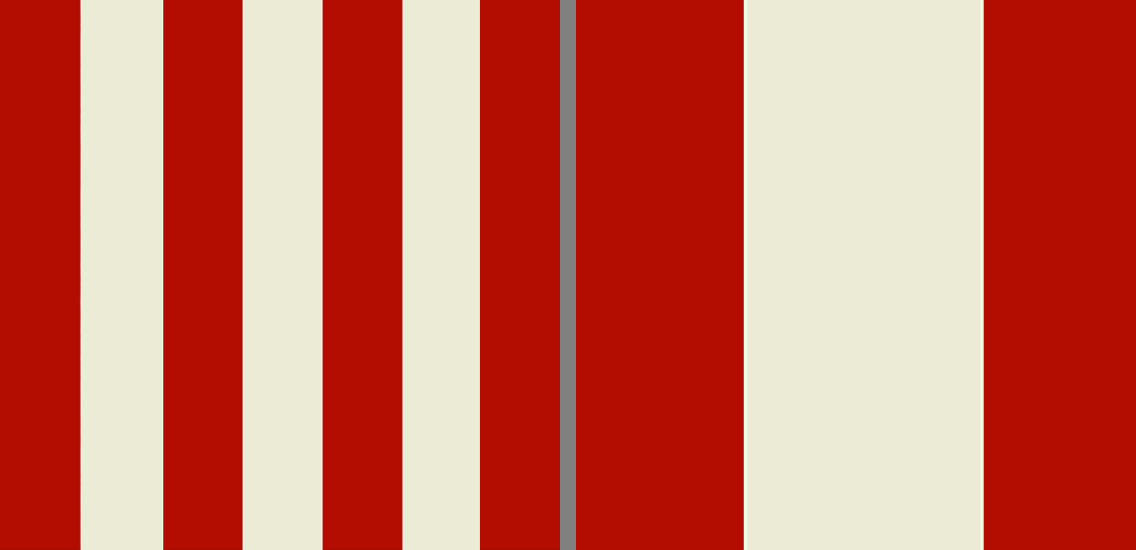
Left: the whole. Right: its middle third, enlarged.
A Shadertoy shader for this pattern:

```glsl
// Three cream vertical stripes on a red ground, slightly uneven in width.
// Each stripe is a 1D distance to its centre line, with a pale rim inside
// its edges; a hashed noise along the height frays the first left edge.

const vec3 RED   = vec3(0.70, 0.05, 0.00);
const vec3 CREAM = vec3(0.92, 0.92, 0.84);
const vec3 RIM   = vec3(0.94, 0.99, 0.91);
const vec3 PINK  = vec3(0.80, 0.44, 0.38);

const int   STRIPES   = 3;
const float PITCH     = 0.285;
const float RIM_WIDTH = 0.002;

float hash(float n) {
    return fract(sin(n * 127.1) * 43758.5453);
}

float valueNoise(float t) {
    float cell = floor(t);
    return mix(hash(cell), hash(cell + 1.0), smoothstep(0.0, 1.0, t - cell));
}

// Coverage of the region where the signed distance is negative
float coverage(float dist, float pixel) {
    return clamp(0.5 - dist / pixel, 0.0, 1.0);
}

// Small drift in spacing: the middle stripe sits a little to the right
float stripeCentre(float index) {
    return 0.2178 + PITCH * index + 0.0018 * index * (2.0 - index);
}

// Stripes narrow slightly from left to right
float stripeHalfWidth(float index) {
    return 0.0737 - 0.0023 * index;
}

vec3 paintStripe(vec3 ground, float x, float centre, float halfWidth, float pixel) {
    float dist = abs(x - centre) - halfWidth;
    vec3 cloth = mix(RIM, CREAM, coverage(dist + RIM_WIDTH, pixel));
    return mix(ground, cloth, coverage(dist, pixel));
}

// Broken pinkish line just outside an edge
vec3 paintFringe(vec3 ground, vec2 p, float edge, float pixel) {
    float wear = 0.35 + 0.35 * valueNoise(p.y * 45.0) + 0.3 * valueNoise(p.y * 160.0);
    float line = coverage(abs(p.x - edge + 0.0005) - 0.0009, pixel);
    return mix(ground, PINK, line * wear);
}

void mainImage(out vec4 fragColor, in vec2 fragCoord) {
    float pixel = 1.0 / iResolution.x;
    vec2 p = fragCoord * pixel;

    // Red ground, a touch darker along the bottom edge
    vec3 colour = RED * mix(0.96, 1.0, smoothstep(0.001, 0.005, p.y));

    // Frayed left edge of the first stripe
    colour = paintFringe(colour, p, stripeCentre(0.0) - stripeHalfWidth(0.0), pixel);

    // Cream stripes
    for (int i = 0; i < STRIPES; i++) {
        float index = float(i);
        colour = paintStripe(colour, p.x, stripeCentre(index), stripeHalfWidth(index), pixel);
    }

    fragColor = vec4(colour, 1.0);
}
```
